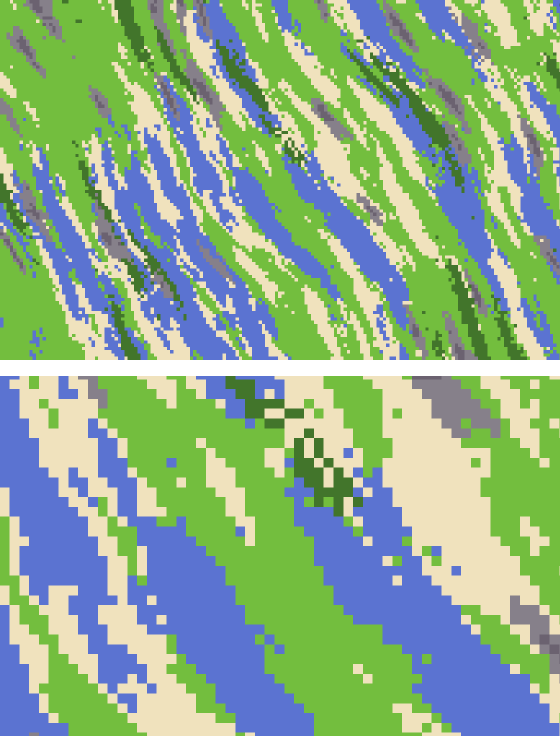
Top, the full canvas; bottom, a detail of the centre.
This texture is drawn by a Shadertoy shader. Its source:

```glsl
// Blocky camouflage of slanted, ragged streaks: blue and cream bands on green,
// with sparse dark green and grey slivers. Each layer is a stretched cellular
// noise, roughened by a finer one, and sampled once per block of a mosaic.

const float BLOCK_ROWS = 110.0;
const vec2 STREAK_DIR = vec2(0.5, -0.866);

const vec3 GRASS = vec3(0.451, 0.745, 0.245);
const vec3 BLUE = vec3(0.357, 0.451, 0.820);
const vec3 CREAM = vec3(0.940, 0.885, 0.740);
const vec3 DARK_GREEN = vec3(0.260, 0.460, 0.170);
const vec3 GREY = vec3(0.525, 0.500, 0.540);
const vec3 DARK_GREY = vec3(0.420, 0.385, 0.440);

vec3 hash3(vec2 p, float seed) {
    vec3 q = fract((p.xyx + seed * 13.7) * vec3(0.1031, 0.1030, 0.0973));
    q += dot(q, q.yxz + 33.33);
    return fract((q.xxy + q.yzz) * q.zyx);
}

// Distance to the nearest jittered point, each point with its own weight
float cellular(vec2 p, float seed) {
    vec2 cell = floor(p);
    float nearest = 9.0;
    for (int y = -1; y <= 1; y++) {
        for (int x = -1; x <= 1; x++) {
            vec2 id = cell + vec2(x, y);
            vec3 h = hash3(id, seed);
            float weight = mix(0.7, 1.5, h.z);
            nearest = min(nearest, weight * length(id + h.xy - p));
        }
    }
    return nearest;
}

// Streak field, low inside a streak; size is (across, along)
float streaks(vec2 p, vec2 size, float roughness, float seed) {
    float coarse = cellular(p / size, seed);
    float fine = cellular(p / vec2(0.028, 0.12), seed + 5.0) - 0.48;
    return coarse + roughness * fine;
}

// Per-block offset with a long tail that scatters single specks
float grain(vec2 block, float seed) {
    float h = hash3(block, seed).x;
    return 0.08 * (h - 0.5) - 0.2 * pow(h, 24.0);
}

// Rotate into (across, along) and bend gently with layered sines
vec2 streakSpace(vec2 p) {
    vec2 q = vec2(dot(p, vec2(-STREAK_DIR.y, STREAK_DIR.x)), dot(p, STREAK_DIR));
    q.x += 0.026 * sin(q.y * 5.0 + q.x * 3.0);
    q.x += 0.010 * sin(q.y * 12.0 - q.x * 7.0 + 1.3);
    return q;
}

vec3 blockColour(vec2 block) {
    vec2 p = streakSpace((block + 0.5) / BLOCK_ROWS);
    float dark = streaks(p, vec2(0.12, 1.1), 0.20, 1.0) + grain(block, 21.0);
    float grey = streaks(p, vec2(0.13, 0.6), 0.20, 2.0) + 0.5 * grain(block, 22.0);
    float blue = streaks(p, vec2(0.11, 0.85), 0.42, 3.0) + grain(block, 23.0);
    float cream = streaks(p, vec2(0.075, 0.6), 0.45, 4.0) + grain(block, 24.0);

    // Bands avoid the dark slivers, and cream gathers along blue
    float keepOut = 0.1 * (1.0 - smoothstep(0.12, 0.30, dark));
    float besideBlue = 1.0 - smoothstep(0.30, 0.60, blue);

    vec3 colour = GRASS;
    if (cream + keepOut < 0.27 + 0.2 * besideBlue) colour = CREAM;
    if (blue + keepOut < 0.305) colour = BLUE;
    if (dark < 0.135) colour = DARK_GREEN;
    if (grey < 0.13) colour = GREY;
    if (grey < 0.04) colour = DARK_GREY;
    return colour;
}

void mainImage(out vec4 fragColor, in vec2 fragCoord) {
    // Four samples per pixel smooth block edges that fall between pixels
    vec3 sum = vec3(0.0);
    for (int i = 0; i < 4; i++) {
        vec2 offset = vec2(i % 2, i / 2) * 0.5 - 0.25;
        vec2 uv = (fragCoord + offset) / iResolution.y;
        sum += blockColour(floor(uv * BLOCK_ROWS));
    }
    fragColor = vec4(sum / 4.0, 1.0);
}
```
